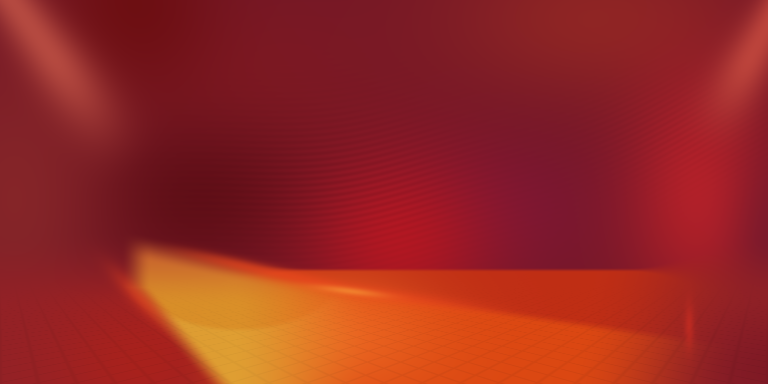
Give the GLSL for this background, as a Shadertoy shader.

```glsl
#define HORIZON 0.297
#define RIPPLE_FREQ 390.0
#define RIPPLE_GAIN 0.045
#define TILE_FREQ 26.0
#define TILE_GAIN 0.045
#define MAROON vec3(0.45, 0.09, 0.15)
#define CRIMSON vec3(0.70, 0.09, 0.13)
#define ORANGE vec3(0.86, 0.28, 0.07)
#define YELLOW vec3(0.88, 0.64, 0.20)
#define ROSE vec3(0.75, 0.32, 0.27)

// Soft elliptical spot
float glow(vec2 p, vec2 centre, vec2 radius) {
    vec2 d = (p - centre) / radius;
    return exp(-dot(d, d));
}

// Light shaft from a to b that widens and fades along its length
float beam(vec2 p, vec2 a, vec2 b, float width) {
    vec2 axis = b - a;
    float t = dot(p - a, axis) / dot(axis, axis);
    float side = dot(p - a, normalize(vec2(-axis.y, axis.x)));
    float w = width * (0.8 + 0.4 * clamp(t, 0.0, 1.0));
    return exp(-side * side / (w * w)) * (1.0 - smoothstep(0.35, 1.15, t));
}

vec3 wallColor(vec2 p) {
    vec3 c = MAROON;
    c = mix(c, vec3(0.51, 0.10, 0.13), 0.7 * glow(p, vec2(0.62, 0.78), vec2(0.40, 0.25)));
    c = mix(c, vec3(0.42, 0.05, 0.06), 0.9 * glow(p, vec2(0.34, 0.98), vec2(0.22, 0.24)));
    c = mix(c, vec3(0.36, 0.05, 0.08), 0.9 * glow(p, vec2(0.50, 0.48), vec2(0.32, 0.20)));
    c = mix(c, vec3(0.57, 0.15, 0.14), 0.9 * glow(p, vec2(1.55, 0.95), vec2(0.40, 0.22)));
    c = mix(c, vec3(0.48, 0.09, 0.21), 0.8 * glow(p, vec2(1.32, 0.45), vec2(0.28, 0.20)));
    c = mix(c, CRIMSON, 0.95 * glow(p, vec2(1.04, 0.37), vec2(0.24, 0.22)));
    c = mix(c, vec3(0.72, 0.13, 0.16), 0.9 * glow(p, vec2(1.82, 0.50), vec2(0.19, 0.32)));
    c = mix(c, vec3(0.53, 0.15, 0.16), 0.9 * glow(p, vec2(0.04, 0.48), vec2(0.24, 0.40)));
    c = mix(c, vec3(0.46, 0.10, 0.18), 0.7 * glow(p, vec2(2.02, 0.36), vec2(0.10, 0.22)));

    // Fine curved ripples
    float bend = p.y - 0.20 * (p.x - 0.55) * (p.x - 0.55) + 0.008 * sin(9.0 * p.x);
    float area = glow(p, vec2(0.90, 0.52), vec2(0.32, 0.17))
               + 0.5 * glow(p, vec2(1.75, 0.66), vec2(0.22, 0.12));
    return c * (1.0 + RIPPLE_GAIN * area * sin(RIPPLE_FREQ * bend));
}

// Diagonal tile lines in perspective
float tileLines(vec2 p) {
    float depth = 1.0 / (HORIZON + 0.12 - min(p.y, HORIZON));
    vec2 q = vec2((p.x - 1.0) * depth, depth) * TILE_FREQ * 0.5;
    vec2 wave = abs(sin(vec2(q.x + q.y, q.x - q.y)));
    vec2 lines = 1.0 - smoothstep(0.0, 0.35, wave);
    return max(lines.x, lines.y) * smoothstep(HORIZON, 0.12, p.y);
}

vec3 floorColor(vec2 p) {
    vec3 c = mix(vec3(0.57, 0.13, 0.15), vec3(0.66, 0.13, 0.11),
                 glow(p, vec2(0.38, 0.06), vec2(0.25, 0.20)));
    // Orange sheet, brighter below a slanted edge
    float slant = 0.245 - 0.147 * (p.x - 0.91);
    float lower = smoothstep(0.012, -0.015, p.y - slant);
    vec3 sheet = mix(vec3(0.75, 0.18, 0.08), ORANGE, lower);
    sheet = mix(sheet, vec3(0.93, 0.42, 0.14), 0.8 * glow(p, vec2(0.88, 0.13), vec2(0.25, 0.16)));
    float fade = 1.0 - smoothstep(1.50, 1.97, p.x + 0.25 * (0.15 - p.y));
    c = mix(c, sheet, fade * smoothstep(0.45, 0.75, p.x));
    c = mix(c, vec3(0.48, 0.09, 0.14), 0.8 * glow(p, vec2(2.02, 0.03), vec2(0.20, 0.14)));
    return c * (1.0 - TILE_GAIN * tileLines(p));
}

void mainImage(out vec4 fragColor, in vec2 fragCoord) {
    vec2 p = fragCoord / iResolution.y;
    p.x += 1.0 - 0.5 * iResolution.x / iResolution.y;

    // Wall and side shafts
    vec3 color = wallColor(p);
    color = mix(color, ROSE, 0.85 * beam(p, vec2(0.03, 1.0), vec2(0.32, 0.60), 0.075));
    float rightShaft = beam(p, vec2(2.02, 0.97), vec2(1.84, 0.64), 0.065);
    color = mix(color, vec3(0.76, 0.28, 0.24), 0.9 * rightShaft);

    // Floor, with a softer boundary toward the sides
    float blur = 0.006 + 0.10 * (1.0 - smoothstep(0.2, 0.8, p.x))
               + 0.08 * smoothstep(1.65, 1.95, p.x);
    color = mix(color, floorColor(p), smoothstep(blur, -blur, p.y - HORIZON));

    // Yellow pool between two slanted edges
    float topEdge = 0.362 - 0.225 * (p.x - 0.39);
    float leftEdge = 0.35 + 0.875 * (0.24 - p.y);
    float under = smoothstep(0.025, -0.045, p.y - topEdge);
    float inside = smoothstep(-0.025, 0.055, p.x - max(leftEdge, 0.34));
    float pool = under * inside * (1.0 - smoothstep(0.60, 0.98, p.x));
    float bowl = length((p - vec2(0.62, 0.30)) / vec2(0.28, 0.16));
    float bowlMask = 1.0 - smoothstep(0.94, 1.04, bowl);
    vec3 poolColor = mix(YELLOW, vec3(0.86, 0.58, 0.16), bowlMask);
    poolColor = mix(poolColor, vec3(0.80, 0.40, 0.18), smoothstep(0.20, 0.36, p.y));
    color = mix(color, poolColor * (1.0 - 0.6 * TILE_GAIN * tileLines(p)), 0.95 * pool);

    // Warm rims and the streak along the upper edge
    float ridge = p.x < 0.91 ? topEdge : 0.245 - 0.14 * (p.x - 0.91);
    float streak = exp(-pow((p.y - ridge) / 0.018, 2.0))
                 * smoothstep(0.38, 0.65, p.x) * (1.0 - smoothstep(0.95, 1.45, p.x));
    color = mix(color, vec3(0.92, 0.27, 0.11), 0.65 * streak);
    float leftRim = glow(p, vec2(leftEdge, 0.22), vec2(0.03, 0.07));
    color = mix(color, vec3(0.88, 0.25, 0.12), 0.6 * leftRim);
    float spark = glow(p, vec2(0.91, 0.242 - 0.12 * (p.x - 0.91)), vec2(0.09, 0.010));
    color = mix(color, vec3(0.96, 0.58, 0.20), 0.7 * spark);

    // Small flare at the right
    color = mix(color, vec3(0.82, 0.18, 0.13), 0.6 * glow(p, vec2(1.795, 0.15), vec2(0.012, 0.06)));

    fragColor = vec4(clamp(color, 0.0, 1.0), 1.0);
}
```
